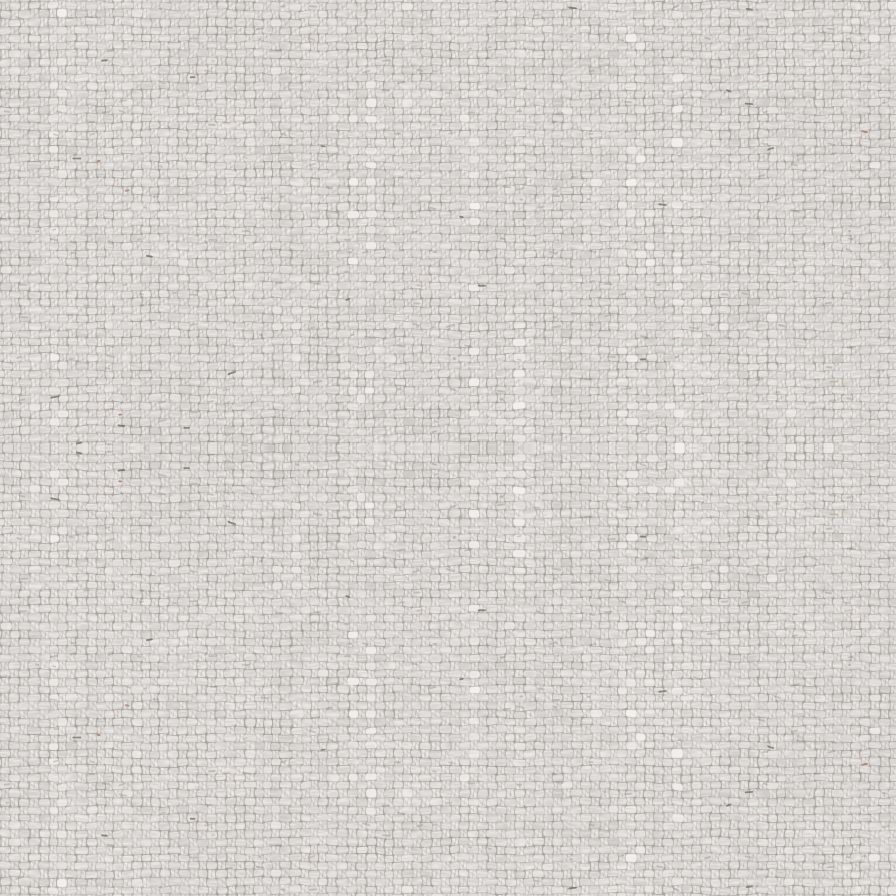
Write a three.js fragment shader that draws this texture.

```glsl
varying vec2 vUv;

const vec2 THREADS = vec2(96.0, 112.0);   // warp columns, weft rows
const float CELL_ASPECT = 1.167;          // cell width over cell height
const vec3 YARN = vec3(0.860, 0.850, 0.840);
const vec3 PALE = vec3(0.945, 0.938, 0.928);
const vec3 GREY_YARN = vec3(0.80, 0.785, 0.77);
const vec3 GAP = vec3(0.655, 0.63, 0.61);
const vec3 SPECK = vec3(0.43, 0.38, 0.36);
const vec3 RUST = vec3(0.62, 0.42, 0.31);

float hash(vec2 p) {
  vec3 q = fract(p.xyx * vec3(0.1031, 0.1030, 0.0973));
  q += dot(q, q.yzx + 33.33);
  return fract((q.x + q.y) * q.z);
}

float noise(vec2 p) {
  vec2 i = floor(p);
  vec2 f = fract(p);
  f = f * f * (3.0 - 2.0 * f);
  float low = mix(hash(i), hash(i + vec2(1.0, 0.0)), f.x);
  float high = mix(hash(i + vec2(0.0, 1.0)), hash(i + vec2(1.0, 1.0)), f.x);
  return mix(low, high, f.y);
}

float roundedBox(vec2 p, vec2 halfSize, float radius) {
  vec2 q = abs(p) - halfSize + radius;
  return length(max(q, 0.0)) + min(max(q.x, q.y), 0.0) - radius;
}

// Uneven thread spacing
vec2 bendThreads(vec2 g) {
  float dx = 0.45 * noise(vec2(g.x * 0.4, g.y * 0.03)) + 0.16 * noise(g * 0.8 + 40.0);
  float dy = 0.3 * noise(g * vec2(0.18, 0.4) + 17.0) + 0.24 * noise(g * 0.75 + 71.0);
  return g + vec2(dx, dy);
}

// Pale floats gathered along a few columns
float paleAmount(vec2 cell) {
  float column = smoothstep(0.62, 0.95, hash(vec2(cell.x, 7.0)));
  float run = smoothstep(0.3, 0.7, noise(vec2(cell.x * 3.7, cell.y * 0.12)));
  float stray = step(0.99, hash(cell + 211.0)) * 0.6;
  return max(column * run * smoothstep(0.2, 0.95, hash(cell + 91.0)), stray);
}

vec3 weftColour(vec2 g, vec2 p, vec2 cell) {
  float fibre = noise(g * vec2(1.3, 5.0)) - 0.5;
  float slub = smoothstep(0.58, 0.95, noise(vec2(g.x * 0.2, cell.y * 5.3)));
  vec3 colour = mix(YARN, GREY_YARN, slub * 0.55);
  colour += 0.085 * fibre + 0.03 * (0.5 - 3.0 * p.y * p.y);
  return mix(colour, PALE, paleAmount(cell));
}

vec3 warpColour(vec2 g, vec2 p, vec2 cell) {
  float twist = sin(6.2832 * (p.y * 1.3 - p.x * 1.1) + 4.0 * hash(cell));
  float plySplit = 1.0 - smoothstep(0.0, 0.16, abs(p.x + 0.12 * p.y));
  float fibre = noise(g * vec2(5.0, 2.0) + 31.0) - 0.5;
  return YARN + 0.014 + 0.03 * twist + 0.06 * fibre - 0.07 * plySplit;
}

// Plain weave: wide weft floats alternate with narrow warp pairs
vec3 weave(vec2 g) {
  float row = floor(g.y);
  float parity = mod(row, 2.0);
  float pair = (g.x - parity) * 0.5;
  float y = fract(g.y) - 0.5;
  vec2 weftPos = vec2((fract(pair) - 0.5) * 2.0 * CELL_ASPECT, y);
  vec2 warpPos = vec2((fract(pair + 0.5) - 0.5) * 2.0 * CELL_ASPECT, y);
  vec2 weftCell = vec2(2.0 * floor(pair) + parity, row);
  vec2 warpCell = vec2(2.0 * floor(pair + 0.5) + parity - 1.0, row);

  float weftWidth = 0.69 + 0.16 * (hash(weftCell + 5.0) - 0.5);
  float weftDist = roundedBox(weftPos, vec2(weftWidth, 0.48), 0.38);
  float warpDist = roundedBox(warpPos, vec2(0.47, 0.53), 0.25);
  float weftOnTop = smoothstep(-0.08, 0.08, warpDist - weftDist);

  vec2 cell = mix(warpCell, weftCell, step(0.5, weftOnTop));
  vec3 warp = warpColour(g, warpPos, warpCell);
  vec3 weft = weftColour(g, weftPos, weftCell);
  vec3 colour = mix(warp, weft, weftOnTop) + 0.022 * (hash(cell) - 0.5);

  float gap = smoothstep(-0.14, 0.08, min(weftDist, warpDist));
  float depth = 0.3 + 0.8 * noise(g * vec2(0.8, 1.2) + 53.0);
  return mix(colour, GAP, gap * min(depth, 1.0));
}

// Scattered short dark fibres, one possible per cell
vec3 addSpecks(vec3 colour, vec2 uv, vec2 grid, float share, float strength) {
  vec2 g = uv * grid;
  vec2 id = floor(g);
  float seed = hash(id + 313.0);
  vec2 p = (fract(g) - 0.5) / grid;
  p -= (vec2(hash(id + 3.0), hash(id + 9.0)) - 0.5) * 0.4 / grid;
  p.y -= p.x * (hash(id + 27.0) - 0.5) * 0.7;
  float halfLength = mix(0.0008, 0.004, hash(id + 61.0));
  p.x -= clamp(p.x, -halfLength, halfLength);
  float line = 1.0 - smoothstep(0.0003, 0.0018, length(p));
  vec3 fibre = mix(SPECK, RUST, step(0.9, hash(id + 131.0)));
  return mix(colour, fibre, line * step(seed, share) * strength);
}

void main() {
  // The cloth is mirrored about its horizontal centre line
  vec2 cloth = vec2(vUv.x, abs(vUv.y - 0.5));
  vec3 colour = weave(bendThreads(cloth * THREADS));

  // Broad tonal drift
  colour += 0.012 * (noise(cloth * vec2(9.0, 14.0)) - 0.5);
  colour += 0.012 * (noise(cloth * vec2(38.0, 3.0) + 19.0) - 0.5);

  colour = addSpecks(colour, cloth, vec2(40.0, 64.0), 0.03, 0.7);
  colour = addSpecks(colour, cloth + 0.37, vec2(52.0, 84.0), 0.12, 0.25);
  gl_FragColor = vec4(clamp(colour, 0.0, 1.0), 1.0);
}
```
